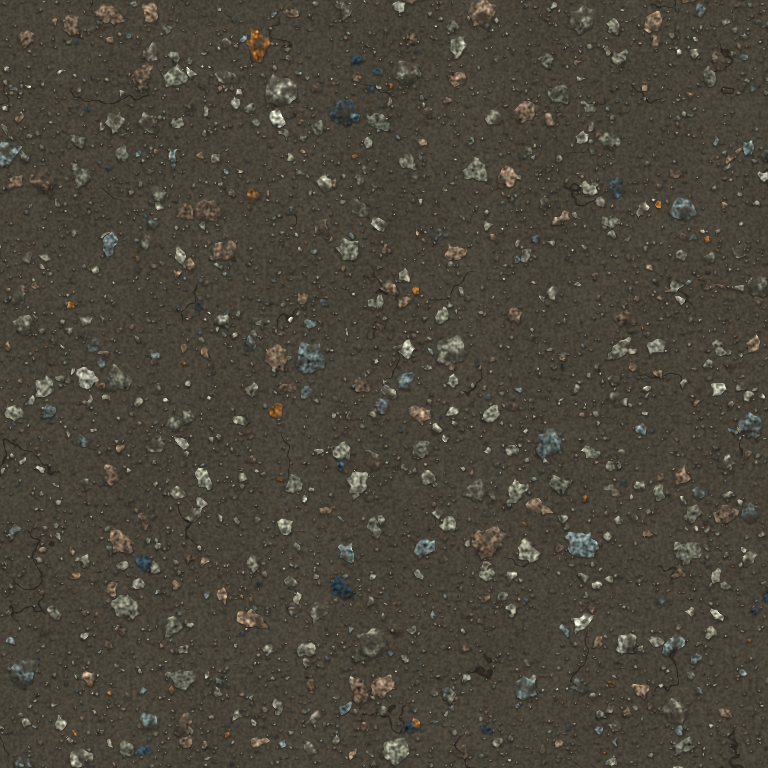
Write a three.js fragment shader that draws this texture.

```glsl
varying vec2 vUv;

vec3 hash3(vec2 p) {
  vec3 q = fract(vec3(p.xyx) * vec3(0.1031, 0.1030, 0.0973));
  q += dot(q, q.yxz + 33.33);
  return fract((q.xxy + q.yzz) * q.zyx);
}

vec2 direction(float angle) {
  return vec2(cos(angle), sin(angle));
}

float cornerSlope(vec2 cell, vec2 offset) {
  return dot(direction(6.2832 * hash3(cell + 17.0).x), offset);
}

float gradientNoise(vec2 p) {
  vec2 i = floor(p), f = fract(p);
  vec2 u = f * f * f * (f * (f * 6.0 - 15.0) + 10.0);
  vec2 e = vec2(1.0, 0.0);
  float low = mix(cornerSlope(i, f), cornerSlope(i + e, f - e), u.x);
  float high = mix(cornerSlope(i + e.yx, f - e.yx), cornerSlope(i + 1.0, f - 1.0), u.x);
  return mix(low, high, u.y);
}

// Convex chip bounded by six randomly placed edges
float chipDistance(vec2 p, float radius, vec2 seed) {
  vec3 shape = hash3(seed + 71.0);
  vec2 axis = direction(6.2832 * shape.x);
  p = vec2(dot(p, axis), dot(p, vec2(-axis.y, axis.x)));
  p.y *= mix(1.0, 1.9, shape.y * shape.y);
  float d = -radius;
  for (int k = 0; k < 6; k++) {
    vec3 edge = hash3(seed + 13.7 * float(k + 1));
    vec2 normal = direction(1.0472 * (float(k) + 0.7 * edge.x));
    d = max(d, dot(p, normal) - radius * mix(0.58, 1.05, edge.y));
  }
  return d;
}

vec3 mineralColor(float kind, float tone) {
  vec3 color = vec3(0.47, 0.47, 0.41);
  if (kind > 0.46) color = vec3(0.45, 0.38, 0.31);
  if (kind > 0.68) color = vec3(0.38, 0.43, 0.42);
  if (kind > 0.82) color = vec3(0.61, 0.61, 0.55);
  if (kind > 0.95) color = vec3(0.20, 0.27, 0.32);
  if (kind > 0.98) color = vec3(0.60, 0.39, 0.18);
  return color * mix(0.78, 1.18, tone);
}

// One layer of chips scattered over a jittered grid
vec3 scatterChips(vec3 ground, vec2 uv, float cells, float share, vec2 sizes, float mottle) {
  vec3 color = ground;
  vec2 ragged = vec2(gradientNoise(uv * 95.0), gradientNoise(uv * 95.0 + 40.0));
  vec2 p = uv * cells + ragged * min(0.0055 * cells, 0.22);
  float soft = 0.0013 * cells;
  float wear = gradientNoise(uv * 70.0 + 9.0);
  for (int y = -1; y <= 1; y++) {
    for (int x = -1; x <= 1; x++) {
      vec2 cell = floor(p) + vec2(x, y);
      vec2 seed = cell + cells * 3.0;
      vec3 place = hash3(seed);
      if (place.x > share) continue;
      vec3 look = hash3(seed + 151.0);
      vec2 q = p - cell - 0.5 - 0.7 * (place.yz - 0.5);
      float d = chipDistance(q, mix(sizes.x, sizes.y, look.x * look.x), seed);

      // Dark seam, deeper along the lower rim
      float seam = (1.0 - smoothstep(0.0, 0.0045 * cells, d)) * smoothstep(0.25, -0.3, q.y);
      color *= 1.0 - 0.27 * seam;

      // Mottled face, partly coated by the binder
      vec3 face = mineralColor(look.y, look.z) * (1.0 + mottle);
      face *= 1.0 + 0.25 * clamp(q.y / sizes.y, -1.0, 1.0);
      float bare = smoothstep(-0.4, 0.15, wear + 0.9 * (hash3(seed + 233.0).x - 0.36));
      float cover = (1.0 - smoothstep(-soft, soft * 0.6, d)) * mix(0.15, 0.95, bare);
      color = mix(color, face, cover);
    }
  }
  return color;
}

void main() {
  vec2 uv = vUv;

  // Sandy binder
  float grain = gradientNoise(uv * 237.0) + 0.6 * gradientNoise(uv * 121.0 + 5.0);
  float patches = gradientNoise(uv * 9.0) + 0.6 * gradientNoise(uv * 31.0);
  vec3 color = vec3(0.283, 0.263, 0.222) * (1.0 + 0.24 * grain + 0.07 * patches);
  color += vec3(0.012, 0.0, -0.01) * gradientNoise(uv * 160.0 + 80.0);

  // Short hairline cracks
  float path = gradientNoise(uv * 8.0 + 3.0) + 0.3 * gradientNoise(uv * 29.0) + 0.1 * gradientNoise(uv * 80.0);
  float crack = 1.0 - smoothstep(0.004, 0.022, abs(path));
  color *= 1.0 - 0.38 * crack * smoothstep(0.12, 0.3, gradientNoise(uv * 11.0 + 60.0));

  // Aggregate from specks up to stones
  float mottle = 0.75 * gradientNoise(uv * 150.0 + 21.0) + 0.65 * gradientNoise(uv * 243.0 + 33.0);
  mottle += 0.5 * smoothstep(0.2, 0.5, gradientNoise(uv * 110.0 + 50.0));
  color = scatterChips(color, uv, 170.0, 0.10, vec2(0.16, 0.38), 0.25);
  color = scatterChips(color, uv, 97.0, 0.16, vec2(0.16, 0.40), 0.5 * mottle);
  color = scatterChips(color, uv, 47.0, 0.26, vec2(0.20, 0.44), mottle);
  color = scatterChips(color, uv, 23.0, 0.42, vec2(0.25, 0.50), mottle);

  gl_FragColor = vec4(clamp(color, 0.0, 1.0), 1.0);
}
```
